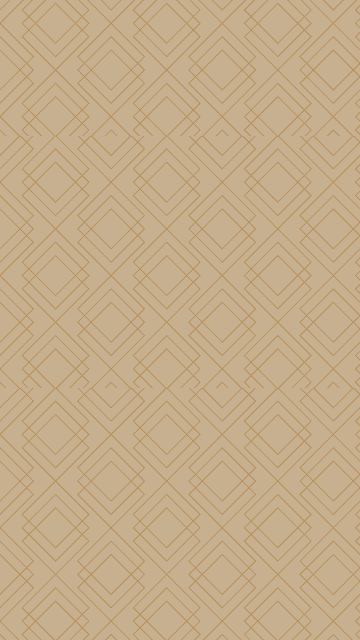
This pattern is drawn by a Shadertoy shader. Its source:

```glsl
// Fine ochre lattice on tan: staggered motifs of three overlapping diamonds,
// drawn as thin distance-field outlines. The lattice restarts at each band,
// whose height is not a whole number of motifs, so seams cut the figures.

// Distance to the outline of a diamond with the given half diagonal
float diamondOutline(vec2 p, float radius) {
    return abs(abs(p.x) + abs(p.y) - radius) * 0.70711;
}

// Three equal diamonds stacked with a vertical shift
float motif(vec2 p) {
    float d = 1e3;
    for (int i = -1; i <= 1; i++)
        d = min(d, diamondOutline(p - vec2(0.0, 12.0 * float(i)), 30.0));
    return d;
}

// Repeats the motif on a grid that has a cell centre at the origin
float motifGrid(vec2 p) {
    vec2 cell = vec2(100.0, 84.0);
    return motif(mod(p + 0.5 * cell, cell) - 0.5 * cell);
}

// Share of a pixel covered by a line of the given width
float lineCoverage(float d, float width, float pixel) {
    vec2 edges = vec2(0.5, -0.5) * width;
    vec2 inside = clamp((edges - d) / pixel + 0.5, 0.0, 1.0);
    return inside.x - inside.y;
}

void mainImage(out vec4 fragColor, in vec2 fragCoord) {
    // The canvas is 324 units wide
    float pixel = 324.0 / iResolution.x;
    vec2 p = fragCoord * pixel;

    // Bands rise from the bottom; the lattice is measured down from each top
    const float bandHeight = 227.0;
    p.y = bandHeight - mod(p.y, bandHeight);

    // Two interleaved grids make the staggered rows
    float d = min(motifGrid(p), motifGrid(p - vec2(50.0, 42.0)));

    vec3 tan_ = vec3(0.78, 0.69, 0.56);
    vec3 ochre = vec3(0.66, 0.45, 0.16);
    fragColor = vec4(mix(tan_, ochre, lineCoverage(d, 0.45, pixel)), 1.0);
}
```
